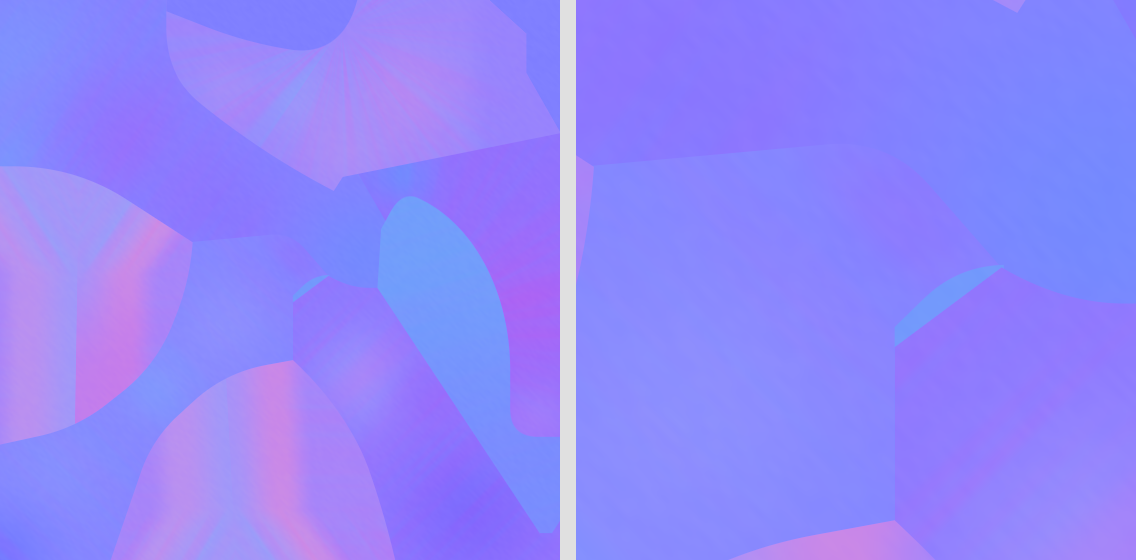
Left: the whole. Right: its middle third, enlarged.
Give the GLSL for this texture map, as a Shadertoy shader.

```glsl
// Tangent-space normal map of large smooth facets with brushed streaks.
// Facets are distance shapes with a soft red-green tilt, painted back to front;
// blue is rebuilt from the unit length of the normal.
#define COARSE 38.0
#define FINE 120.0
#define STREAK_TILT vec2(.06, -.045)
#define GRAIN .012

vec2 p;  // canvas position, 0 to 1

float hash(vec2 v) {
    vec3 q = fract(v.xyx * .1031);
    q += dot(q, q.yzx + 33.33);
    return fract((q.x + q.y) * q.z);
}

float noise(vec2 v) {
    vec2 i = floor(v), f = fract(v);
    f = f * f * (3. - 2. * f);
    return mix(mix(hash(i), hash(i + vec2(1, 0)), f.x),
               mix(hash(i + vec2(0, 1)), hash(i + vec2(1, 1)), f.x), f.y);
}

// Brushed tilt: fast change across, slow change along
vec2 streak(float across, float along) {
    vec2 s = vec2(across, along) + 7.;
    float lines = noise(s * vec2(COARSE, 4)) * .6 + noise(s * vec2(FINE, 6)) * .4 - .5;
    return lines * (.3 + noise(s * 6.)) * STREAK_TILT;
}

float smax(float a, float b, float k) {
    float h = max(k - abs(a - b), 0.) / k;
    return max(a, b) + h * h * k * .25;
}

// Distance to the line a-b, positive on its right
float side(float ax, float ay, float bx, float by) {
    vec2 d = normalize(vec2(bx - ax, by - ay));
    return dot(p - vec2(ax, ay), vec2(d.y, -d.x));
}

// Soft round shift of a tilt towards (r, g) around (x, y)
void tint(inout vec2 tilt, float r, float g, float x, float y, float radius) {
    vec2 v = (p - vec2(x, y)) / radius;
    tilt = mix(tilt, vec2(r, g), exp(-dot(v, v)));
}

void paint(inout vec2 tilt, vec2 fill, float d) {
    tilt = mix(tilt, fill, clamp(.5 - d * iResolution.y, 0., 1.));
}

// Seamed petal fill: q.x across the seam, q.y past the start of the flare
vec2 petal(vec2 q, float lift) {
    float u = abs(q.x) - .65 * max(q.y, 0.), right = smoothstep(-.001, .001, q.x);
    vec2 fill = mix(vec2(.63, .595), vec2(.79, .545), smoothstep(0., .085, u) * mix(.6, 1., right));
    fill = mix(fill, vec2(.77, .48), right * lift * smoothstep(.08, -.2, q.y));
    fill = mix(fill, vec2(.655, .52), smoothstep(.095, .15, u));
    return fill + 1.2 * streak(u, q.y * .3) * smoothstep(-.02, .05, q.y)
                + .8 * streak(q.y, q.x) * smoothstep(.07, .14, u);
}

void mainImage(out vec4 fragColor, in vec2 fragCoord) {
    p = fragCoord / iResolution.xy;
    float diag = (p.x - p.y) * .7, anti = (p.x + p.y) * .7;

    // Back field
    vec2 tilt = vec2(.52, .51), fill = vec2(.525);
    tint(tilt, .49, .58, .05, .88, .15);
    tint(tilt, .49, .58, .0, .73, .1);
    tint(tilt, .575, .455, .22, .76, .14);
    tint(tilt, .55, .46, .4, .62, .11);
    tint(tilt, .46, .54, .65, .54, .11);
    tilt += streak(dot(p, vec2(.82, -.57)), dot(p, vec2(.57, .82))) * smoothstep(.65, .3, p.x);

    // Blue lower-left facet
    tint(fill, .56, .555, .4, .42, .09);
    tint(fill, .515, .585, .28, .31, .08);
    tint(fill, .53, .56, .1, .16, .11);
    tint(fill, .55, .48, .54, .55, .06);
    tint(fill, .47, .47, .0, .0, .09);
    paint(tilt, fill + .7 * streak(anti, diag),
          smax(side(.508, .583, .343, .568), side(.586, .508, .53, .572), .03));

    // Small cyan sliver and the violet facet over it
    float wall = .523 - p.x, bulge = max(.66 - p.x, 0.), dip = max(.665 - p.x, 0.);
    paint(tilt, vec2(.45, .6), max(max(wall, p.x - .588),
          smax(p.y - .509, side(.56, .508, .523, .472), .02)));
    fill = vec2(.565, .47);
    tint(fill, .63, .55, .65, .32, .09);
    tint(fill, .6, .43, .78, .29, .08);
    tint(fill, .52, .405, .84, .08, .13);
    paint(tilt, fill + 1.2 * streak(diag, anti),
          max(max(wall, p.y - .486 - 4. * bulge * bulge), side(.586, .507, .523, .46)));

    // Purple right facet, streaked around a hub
    vec2 hub = p - vec2(.7, .4), ray = p - vec2(.61, .95);
    fill = vec2(.57, .445);
    tint(fill, .66, .4, .94, .45, .13);
    tint(fill, .46, .53, .71, .69, .06);
    tint(fill, .63, .48, .96, .25, .07);
    paint(tilt, fill + streak(atan(hub.y, hub.x) * .3, length(hub)),
          max(side(.68, .62, .98, .1), .62 + 8. * dip * dip - 4. * max(p.x - .665, 0.) - p.y));

    // Cyan blade: quarter ellipse flaring out at its foot
    vec2 arc = max((p - vec2(.67, .34)) / vec2(.241, .323), 0.);
    float d = -smax(.241 - length(arc) * .241, .22 - p.y, .05);
    d = smax(d, side(.71, .645, .68, .59), .03);
    d = max(max(d, side(.68, .583, .674, .486)), side(.674, .486, .961, .052));
    d = max(d, max(.048 - p.y, side(.985, .047, 1., .07)));
    fill = mix(vec2(.48, .55), vec2(.45, .615), smoothstep(.15, .55, p.y));
    paint(tilt, fill + .6 * streak(p.y - .3 * p.x, p.x), d);

    // Upper fan with rays from a pole, then flat caps over it
    fill = vec2(.61, .53);
    tint(fill, .6, .585, .54, .82, .07);
    tint(fill, .69, .545, .72, .83, .11);
    tint(fill, .67, .555, .62, .74, .09);
    tint(fill, .66, .54, .41, .84, .06);
    fill = mix(fill, vec2(.585, .505), .6 * smoothstep(.82, .88, p.x));
    fill += 1.5 * streak(atan(ray.x, -ray.y) * .3, length(ray) * .4)
          * smoothstep(0., .08, length(ray)) * smoothstep(.95, .8, p.x);
    d = smax(.297 - p.x, side(.31, .855, .42, .752), .06);
    d = smax(d, side(.42, .752, .596, .659), .05);
    d = max(d, min(side(.596, .659, .612, .684), side(.612, .684, 1., .762)));
    paint(tilt, fill, d);
    float cap = smax(side(.297, .98, .45, .92), .903 - p.y, .05);
    cap = smax(cap, side(.615, .92, .638, 1.), .09);
    float corner = .94 + .57 * max(.87 - p.y, 0.) - 1.1 * max(p.y - .94, 0.) - p.x;
    paint(tilt, vec2(.5), max(d, min(cap, corner)));

    // Left petal
    d = smax(side(.28, .349, .343, .51), p.x - .345, .03);
    d = smax(d, side(.137, .236, .28, .349), .04);
    d = smax(d, side(.0, .206, .137, .236), .03);
    d = max(d, smax(side(.343, .568, .195, .664), p.y - .703, .06));
    paint(tilt, petal(vec2(p.x - .13 - .016 * p.y, p.y - .51), .9), d);

    // Bottom petal, flaring downwards
    d = smax(side(.523, .357, .42, .338), side(.38, .315, .26, .205), .04);
    d = smax(d, side(.273, .219, .208, .03), .03);
    float east = smax(side(.707, .0, .69, .089), side(.69, .089, .635, .225), .03);
    d = max(d, smax(east, side(.6, .284, .523, .357), .05));
    paint(tilt, petal(vec2(p.x - .421 + .053 * p.y, .09 - p.y), .2), d);

    // Fine grain, then blue from the unit normal
    tilt += GRAIN * (noise(vec2(diag * 90., anti * 240.)) - .5);
    vec2 n = tilt * 2. - 1.;
    fragColor = vec4(tilt, .5 + .5 * sqrt(max(1. - dot(n, n), 0.)), 1);
}
```
